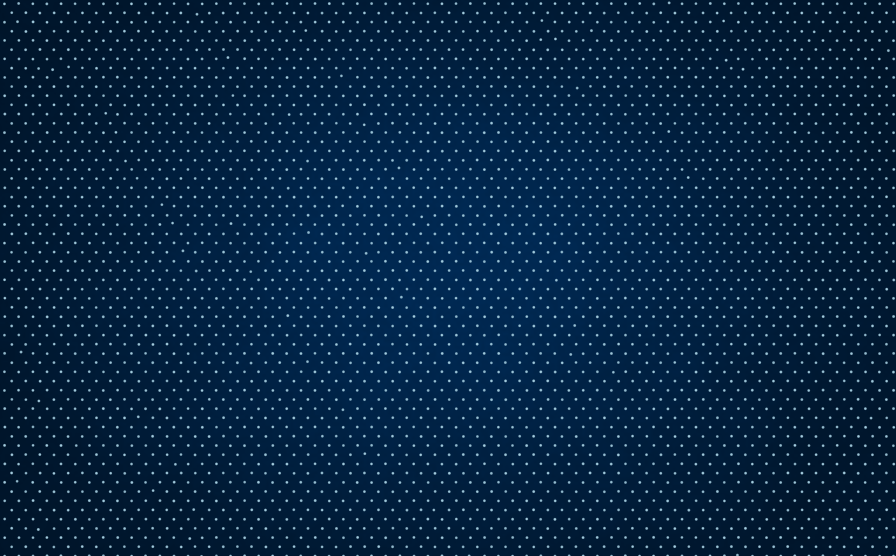
Reproduce this pattern procedurally as a Shadertoy shader.

```glsl
// Staggered rows of tiny pale dots on deep navy cloth with a soft central glow.
#define COLUMNS 63.5
#define ROWS 60.4
#define DOT_RADIUS 0.0023
#define DOT_SOFTNESS 0.0028
#define JITTER 0.0004
#define STRAY_CHANCE 0.006
#define STRAY_SHIFT 0.0045
#define MOTTLE 0.05
#define EDGE_COLOR vec3(0.0, 0.083, 0.168)
#define GLOW_COLOR vec3(0.0, 0.160, 0.325)
#define DOT_COLOR vec3(0.64, 0.80, 0.87)

float hash(vec2 p) {
    return fract(sin(dot(p, vec2(127.1, 311.7))) * 43758.5453);
}

float valueNoise(vec2 p) {
    vec2 cell = floor(p), f = fract(p);
    f = f * f * (3.0 - 2.0 * f);
    float low = mix(hash(cell), hash(cell + vec2(1, 0)), f.x);
    float high = mix(hash(cell + vec2(0, 1)), hash(cell + vec2(1, 1)), f.x);
    return mix(low, high, f.y);
}

// Cloth: elliptical glow with cloudy and fine mottling
vec3 cloth(vec2 uv, vec2 p) {
    float falloff = length((uv - vec2(0.5, 0.51)) * vec2(1.75, 1.45));
    float glow = 1.0 - smoothstep(0.0, 1.1, falloff);
    float clouds = 0.6 * valueNoise(p * 9.0) + 0.4 * valueNoise(p * 31.0) - 0.5;
    float grain = valueNoise(p * 160.0) - 0.5;
    vec3 color = mix(EDGE_COLOR, GLOW_COLOR, clamp(glow + 0.08 * clouds, 0.0, 1.0));
    return color * (1.0 + MOTTLE * (clouds + grain));
}

// Dots: rows counted from the top, every second row shifted half a cell
float dots(vec2 uv, float aspect, float pixel) {
    vec2 grid = vec2(uv.x * COLUMNS + 0.17, (1.0 - uv.y) * ROWS + 0.1);
    float row = floor(grid.y);
    grid.x += 0.5 * mod(row, 2.0);
    vec2 id = floor(grid);
    vec2 offset = (fract(grid) - 0.5) * vec2(aspect / COLUMNS, 1.0 / ROWS);

    // Small placement errors, with a few strays in the upper rows
    vec2 random = vec2(hash(id), hash(id + 37.0)) - 0.5;
    float upper = 1.0 - smoothstep(6.0, 14.0, row);
    float stray = step(hash(id + 71.0), STRAY_CHANCE * (0.3 + 3.0 * upper));
    offset -= random * 2.0 * mix(vec2(JITTER), vec2(STRAY_SHIFT, 0.003), stray);

    float radius = DOT_RADIUS * mix(0.96, 1.04, hash(id + 13.0));
    float softness = 0.5 * max(DOT_SOFTNESS, pixel);
    float coverage = 1.0 - smoothstep(radius - softness, radius + softness, length(offset));
    return coverage * mix(0.88, 1.0, hash(id + 53.0));
}

void mainImage(out vec4 fragColor, in vec2 fragCoord) {
    vec2 uv = fragCoord / iResolution.xy;
    float aspect = iResolution.x / iResolution.y;
    vec3 color = cloth(uv, uv * vec2(aspect, 1.0));
    color = mix(color, DOT_COLOR, dots(uv, aspect, 1.0 / iResolution.y));
    fragColor = vec4(color, 1.0);
}
```
